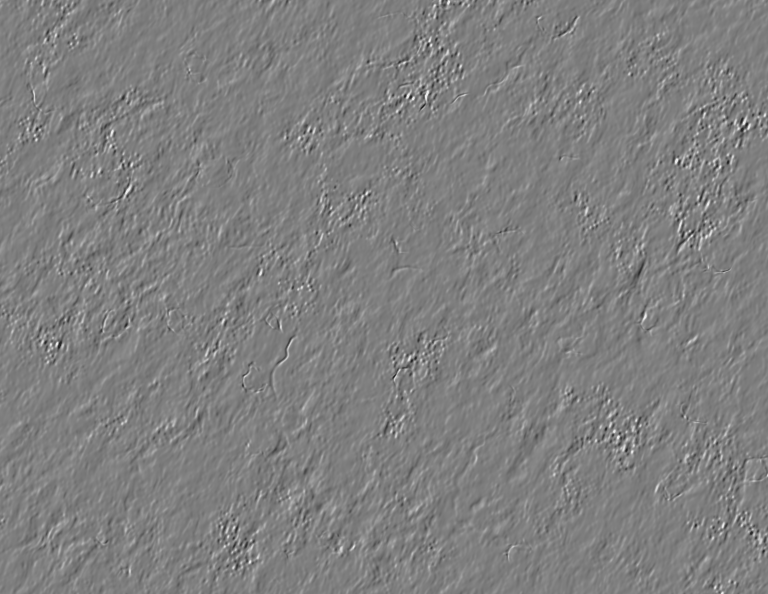
A WebGL 2 fragment shader for this texture map:

```glsl
#version 300 es
precision highp float;
// Grey shaded relief of a cratered plain: slanted grain, rough patches, broken rims and ridges.

#define BASE_GREY 0.496
#define GAIN 0.055
#define EMBOSS_STEP 0.0011
#define GRAIN_ANGLE 0.85
#define GRAIN_STRETCH 0.55
#define GRAIN_FREQ 32.0
#define ROUGH_BOOST 1.2
#define SPECKLE 4.0
#define RIM_WIDTH 0.0028
#define RIM_HEIGHT 0.0095
#define RIDGE_HEIGHT 0.0115

uniform vec2 u_resolution;
out vec4 fragColor;

float hash(vec2 p) {
    vec3 q = fract(vec3(p.xyx) * 0.1031);
    q += dot(q, q.yzx + 33.33);
    return fract((q.x + q.y) * q.z);
}

float noise(vec2 p) {
    vec2 cell = floor(p), f = fract(p);
    f = f * f * (3.0 - 2.0 * f);
    float low = mix(hash(cell), hash(cell + vec2(1, 0)), f.x);
    float high = mix(hash(cell + vec2(0, 1)), hash(cell + vec2(1, 1)), f.x);
    return mix(low, high, f.y);
}

// Random displacement around zero
vec2 wander(vec2 p) {
    return vec2(noise(p + 5.0), noise(p + 83.0)) - 0.5;
}

// Coordinates with x along the grain, compressed so that features stretch that way
vec2 grainSpace(vec2 p, float turn) {
    float a = GRAIN_ANGLE + turn;
    vec2 along = vec2(cos(a), sin(a));
    return vec2(dot(p, along) * GRAIN_STRETCH, dot(p, vec2(-along.y, along.x)));
}

// Small clumps of broken ground, denser towards the right
float roughness(vec2 p) {
    vec2 g = grainSpace(p, 0.0);
    float patches = 0.55 * noise(g * 10.0 + 41.0) + 0.45 * noise(p * 18.0 + 7.0);
    patches += 0.07 * smoothstep(0.2, 0.9, p.x);
    float clumps = smoothstep(0.3, 0.75, noise(p * 48.0 + 90.0));
    return smoothstep(0.55, 0.82, patches) * (0.2 + 0.8 * clumps);
}

// Local strength of the grain: calm stretches between lively ones
float liveliness(vec2 p) {
    float n = 0.6 * noise(grainSpace(p, 0.0) * 32.0 + 150.0) + 0.4 * noise(p * 10.0 + 31.0);
    return mix(0.7, 1.6, smoothstep(0.35, 0.85, n));
}

// Octaves of wavering streaks; the finer ones grow on rough ground
float grain(vec2 p, float lively, float rough) {
    vec2 bent = p + 0.010 * wander(p * 32.0);
    float height = 0.0, freq = GRAIN_FREQ;
    for (int i = 0; i < 4; i++) {
        float k = float(i);
        float weight = min(0.3 + 0.28 * k, 1.1) * (lively + ROUGH_BOOST * rough * k * k / 9.0);
        vec2 q = grainSpace(bent, 0.3 * sin(k * 2.4 + 0.5));
        height += weight * noise(q * freq + 17.0 * k + 60.0) / freq;
        freq *= 1.8;
    }
    float speckle = noise(grainSpace(p, 0.4) * vec2(1.5, 1.0) * 205.0 + 200.0) / 205.0;
    return height + (0.6 * lively + SPECKLE * rough) * speckle;
}

// One jittered crater per grid cell, kept with the given chance
float craters(vec2 p, float size, float chance, float seed) {
    float height = 0.0;
    vec2 bent = p + 0.13 * size * wander(p * 5.0 / size + seed);
    float broken = smoothstep(0.4, 0.75, noise(p * 24.0 + seed));
    float ragged = broken * (0.2 + noise(p * 95.0 + seed));
    float rubble = 2.6 * broken * (noise(p * 180.0 + seed) - 0.5) / 180.0;
    vec2 home = floor(p / size);
    for (int y = -1; y <= 1; y++) {
        for (int x = -1; x <= 1; x++) {
            vec2 id = home + vec2(x, y) + seed;
            if (hash(id + 3.7) > chance) continue;
            vec2 center = (id - seed + 0.2 + 0.6 * vec2(hash(id), hash(id + 51.3))) * size;
            float radius = size * mix(0.08, 0.2, hash(id + 19.1));
            float dist = length(bent - center);
            float rim = (dist - radius) / RIM_WIDTH;
            float bowl = max(0.0, 1.0 - dist * dist / (radius * radius));
            height += RIM_HEIGHT * ragged * exp(-rim * rim) + rubble * exp(-0.07 * rim * rim);
            height -= 0.15 * radius * bowl * bowl;
        }
    }
    return height;
}

// Thin winding crests along a noise contour, shown only in places
float ridges(vec2 p, float seed, float turn) {
    vec2 bent = p + 0.03 * wander(p * 22.0 + seed) + 0.010 * wander(p * 75.0);
    float contour = (noise(grainSpace(bent, turn) * 5.0 + seed) - 0.5) / 0.018;
    float shown = smoothstep(0.48, 0.64, noise(p * 6.0 + seed + 59.0));
    float broken = smoothstep(0.2, 0.75, noise(p * 45.0 + seed));
    return RIDGE_HEIGHT * shown * broken * exp(-contour * contour);
}

float terrain(vec2 p, float lively, float rough) {
    vec2 jagged = p + 0.006 * wander(p * 80.0 + 40.0);
    return grain(p, lively, rough) + ridges(p, 12.0, 0.1) + ridges(p, 37.0, -0.3)
         + craters(jagged, 0.26, 0.6, 11.0) + craters(jagged, 0.13, 0.25, 47.0);
}

void main() {
    vec2 p = gl_FragCoord.xy / u_resolution.y;
    float rough = roughness(p), lively = liveliness(p);

    // Slope facing a light from the lower right
    vec2 offset = EMBOSS_STEP * normalize(vec2(1.0, -0.45));
    float rise = terrain(p - offset, lively, rough) - terrain(p + offset, lively, rough);
    float slope = rise / (2.0 * EMBOSS_STEP);

    // Steep faces stand out, and lit ones more than shaded ones
    slope *= (0.8 + 0.12 * min(abs(slope), 3.0)) * (slope > 0.0 ? 1.2 : 0.95);
    float grey = BASE_GREY + GAIN * slope;
    fragColor = vec4(vec3(clamp(grey, 0.15, 0.92)), 1.0);
}
```
